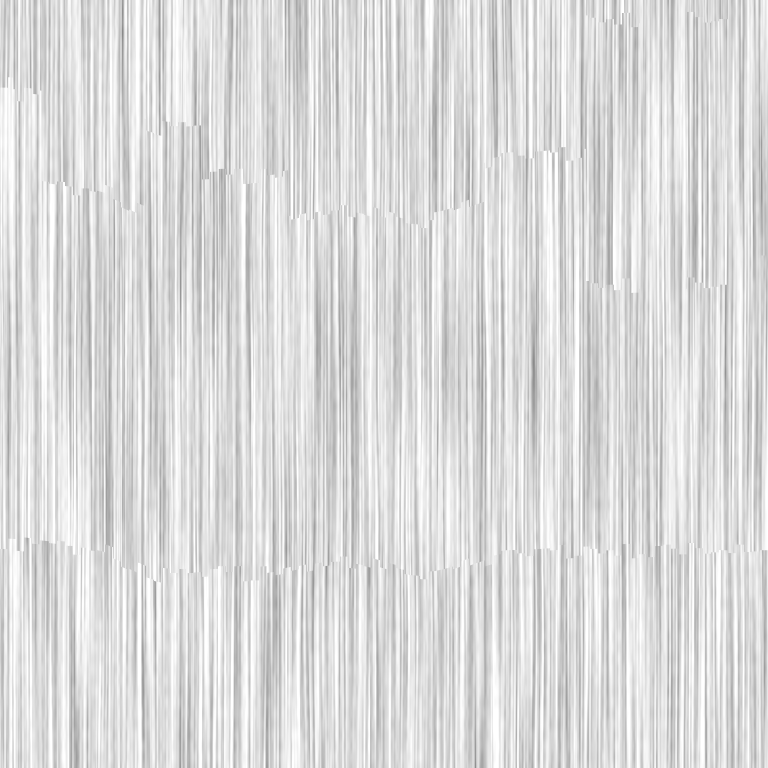
A WebGL 2 fragment shader for this texture:

```glsl
#version 300 es
precision highp float;
// Pale grey brushed fibres: value noise stretched strongly along the vertical,
// summed at several widths. Ragged seams split the sheet into overlapping
// layers, each of which carries its own set of fibres.

uniform vec2 u_resolution;
out vec4 fragColor;

// Integer hash of a lattice cell, 0 to 1
float hash(vec2 cell, float seed) {
    uvec3 q = uvec3(ivec3(cell, seed)) * uvec3(1597u, 7919u, 3571u);
    uint h = (q.x ^ (q.y << 8) ^ (q.z << 15)) * 747796405u + 2891336u;
    h = (h ^ (h >> 16)) * 277803737u;
    h = (h ^ (h >> 13)) * 747796405u;
    h ^= h >> 16;
    return float(h >> 8) / 16777216.0;
}

// Smooth value noise, centred on zero
float noise(vec2 p, float seed) {
    vec2 cell = floor(p);
    vec2 f = fract(p);
    f = f * f * (3.0 - 2.0 * f);
    float low = mix(hash(cell, seed), hash(cell + vec2(1, 0), seed), f.x);
    float high = mix(hash(cell + vec2(0, 1), seed), hash(cell + vec2(1, 1), seed), f.x);
    return mix(low, high, f.y) - 0.5;
}

// Long noise strands; each column is shifted so that the ends are staggered
float strands(vec2 uv, vec2 frequency, float seed) {
    vec2 p = uv * frequency;
    p.y += 3.0 * noise(vec2(p.x * 0.3, 0.5), seed + 50.0);
    return noise(p, seed);
}

// All the fine fibres of one layer
float fibres(vec2 uv, float layer) {
    float seed = layer * 7.0 + 100.0;
    return 0.31 * strands(uv, vec2(470.0, 5.0), seed)
         + 0.17 * strands(uv, vec2(360.0, 3.5), seed + 1.0)
         + 0.06 * strands(uv, vec2(150.0, 4.0), seed + 2.0);
}

void main() {
    vec2 uv = gl_FragCoord.xy / u_resolution;

    // Slight sideways waver of the fibres
    vec2 bent = uv;
    bent.x += 0.002 * noise(uv * vec2(30.0, 6.0), 3.0);

    // Height over the lowest seam, ragged in narrow columns
    float height = uv.y - 0.27
                 + 0.05 * noise(vec2(uv.x * 9.0, 0.0), 5.0)
                 + 0.022 * (hash(vec2(floor(uv.x * 95.0), 0.0), 7.0) - 0.5);

    // Patches of columns differ in layer depth, which scatters the upper seams
    float patchId = floor(uv.x * 9.0 + 1.5 * noise(vec2(uv.x * 14.0, 0.0), 4.0));
    float slope = mix(1.3, 3.0, hash(vec2(patchId, 0.0), 6.0));
    float level = height * slope;

    // Blend the two layers over one pixel at each seam
    float seam = floor(level + 0.5);
    float above = clamp((level - seam) * u_resolution.y / slope + 0.5, 0.0, 1.0);
    float tone = mix(fibres(bent, seam - 1.0), fibres(bent, seam), above);

    // Soft shading patches and faint grain run through every layer
    tone += 0.05 * noise(uv * vec2(26.0, 6.0), 8.0);
    tone += 0.06 * noise(uv * vec2(400.0, 70.0), 9.0);

    // Deepen the dark side a little more than the light side
    float grey = 0.865 + tone - 0.9 * tone * tone;
    fragColor = vec4(vec3(clamp(grey, 0.0, 1.0)), 1.0);
}
```
